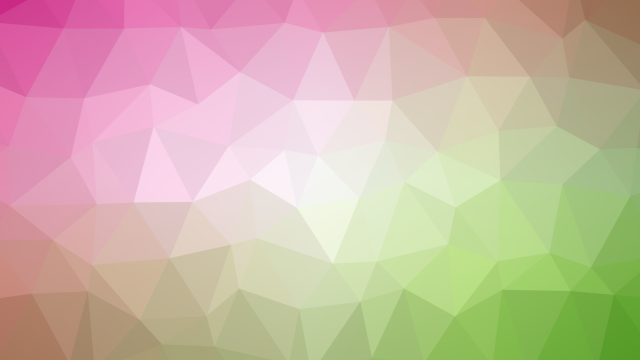
This background is drawn by a Shadertoy shader. Its source:

```glsl
// Low-poly backdrop: a staggered, jittered lattice is split into triangles.
// Each facet takes its colour from a soft mesh gradient, pale in the middle,
// with pink, brown and green corners, plus a slight tint of its own.

const float ROWS = 6.6;      // lattice cells per canvas height
const float JITTER = 0.66;   // full range of vertex displacement
const float FLATNESS = 0.76; // 1 gives one colour per facet

vec2 hash22(vec2 p) {
    vec3 q = fract(p.xyx * vec3(0.1031, 0.1030, 0.0973));
    q += dot(q, q.yzx + 33.33);
    return fract((q.xx + q.yz) * q.zy);
}

// Weight of a gradient stop: a hat of width one around it
float hat(float x, float stop) {
    return max(0.0, 1.0 - abs(x - stop));
}

// Five evenly spaced colour stops, t from 0 to 4
vec3 fiveStops(float t, vec3 a, vec3 b, vec3 c, vec3 d, vec3 e) {
    return a * hat(t, 0.0) + b * hat(t, 1.0) + c * hat(t, 2.0)
         + d * hat(t, 3.0) + e * hat(t, 4.0);
}

// Mesh gradient over the unit square, rows from bottom to top
vec3 meshGradient(vec2 uv) {
    vec2 t = 4.0 * clamp(uv, 0.0, 1.0);
    vec3 bottom = fiveStops(t.x, vec3(0.60, 0.40, 0.30), vec3(0.65, 0.62, 0.46),
        vec3(0.66, 0.73, 0.51), vec3(0.51, 0.73, 0.29), vec3(0.29, 0.57, 0.12));
    vec3 low = fiveStops(t.x, vec3(0.79, 0.54, 0.50), vec3(0.80, 0.73, 0.62),
        vec3(0.87, 0.91, 0.77), vec3(0.72, 0.87, 0.51), vec3(0.47, 0.70, 0.27));
    vec3 middle = fiveStops(t.x, vec3(0.87, 0.55, 0.68), vec3(0.96, 0.82, 0.90),
        vec3(0.97, 0.97, 0.97), vec3(0.83, 0.91, 0.71), vec3(0.59, 0.72, 0.50));
    vec3 high = fiveStops(t.x, vec3(0.88, 0.45, 0.67), vec3(0.94, 0.71, 0.84),
        vec3(0.96, 0.86, 0.92), vec3(0.84, 0.79, 0.68), vec3(0.60, 0.58, 0.46));
    vec3 top = fiveStops(t.x, vec3(0.79, 0.16, 0.52), vec3(0.89, 0.47, 0.70),
        vec3(0.90, 0.55, 0.71), vec3(0.80, 0.58, 0.54), vec3(0.56, 0.40, 0.28));
    return fiveStops(t.y, bottom, low, middle, high, top);
}

// Lattice vertex: odd rows shifted by half a cell, then jittered
vec2 latticeVertex(vec2 id) {
    vec2 stagger = vec2(0.5 * mod(id.y, 2.0), 0.0);
    return id + stagger + JITTER * (hash22(id + 47.0) - 0.5);
}

// Signed distance to the line a-b, positive on its left
float leftOf(vec2 p, vec2 a, vec2 b) {
    vec2 edge = normalize(b - a);
    return edge.x * (p.y - a.y) - edge.y * (p.x - a.x);
}

// Facet colour in rgb and its coverage in a, both premultiplied
vec4 facet(vec2 p, vec2 a, vec2 b, vec2 c, vec2 gridSize, float blur) {
    float inside = min(leftOf(p, a, b), min(leftOf(p, b, c), leftOf(p, c, a)));
    float cover = smoothstep(-blur, blur, inside);
    if (cover <= 0.0) return vec4(0.0);
    vec2 centre = (a + b + c) / 3.0;
    vec3 colour = meshGradient(mix(p, centre, FLATNESS) / gridSize);
    float tint = hash22(floor(centre * 64.0)).x - 0.5;
    colour *= 1.0 + 0.06 * tint;
    return vec4(colour, 1.0) * cover;
}

void mainImage(out vec4 fragColor, in vec2 fragCoord) {
    float scale = ROWS / iResolution.y;
    vec2 p = fragCoord * scale;
    vec2 gridSize = iResolution.xy * scale;
    float blur = 0.7 * scale;
    vec2 cell = floor(p);
    vec4 sum = vec4(0.0);

    // Each nearby quad is cut along its shorter diagonal
    for (int j = -1; j <= 1; j++) {
        for (int i = -2; i <= 1; i++) {
            vec2 id = cell + vec2(i, j);
            vec2 a = latticeVertex(id);
            vec2 b = latticeVertex(id + vec2(1.0, 0.0));
            vec2 c = latticeVertex(id + vec2(1.0, 1.0));
            vec2 d = latticeVertex(id + vec2(0.0, 1.0));
            if (distance(a, c) < distance(b, d)) {
                sum += facet(p, a, b, c, gridSize, blur);
                sum += facet(p, a, c, d, gridSize, blur);
            } else {
                sum += facet(p, a, b, d, gridSize, blur);
                sum += facet(p, b, c, d, gridSize, blur);
            }
        }
    }
    fragColor = vec4(sum.rgb / max(sum.a, 0.0001), 1.0);
}
```
